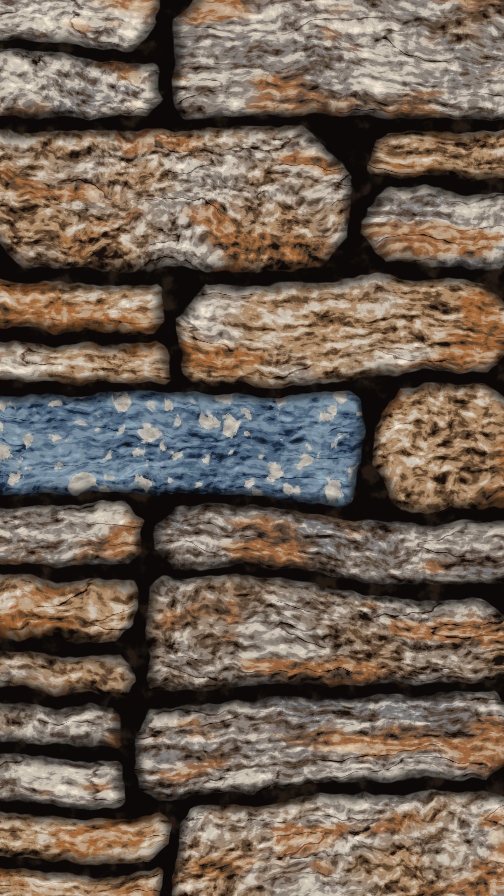
A WebGL 2 fragment shader for this texture:

```glsl
#version 300 es
precision highp float;
// Dry stone wall: long weathered blocks in uneven courses with dark open joints.

uniform vec2 u_resolution;
out vec4 fragColor;

// Layout, in units of the canvas height
const float COURSE_MAX = 0.20;   // taller areas are cut into courses
const float BLOCK_MAX = 0.46;    // wider courses are cut into blocks
const float RUBBLE_MAX = 0.115;  // taller short blocks may be stacked in two
const float JOINT = 0.003;
const float TAPER = 0.008;
const float BLUE_LEVEL = 0.56;   // height of the slate block
const float LICHEN_SCALE = 38.0;

// Colours
const vec3 GAP = vec3(0.045, 0.033, 0.028);
const vec3 DEEP = vec3(0.09, 0.06, 0.045);
const vec3 BROWN = vec3(0.38, 0.28, 0.19);
const vec3 TAN = vec3(0.68, 0.54, 0.40);
const vec3 GREY = vec3(0.54, 0.50, 0.47);
const vec3 PALE = vec3(0.79, 0.75, 0.69);
const vec3 RUST = vec3(0.63, 0.35, 0.14);
const vec3 SLATE = vec3(0.30, 0.39, 0.48);
const vec3 SLATE_DEEP = vec3(0.11, 0.17, 0.25);

float hash(vec2 p) {
  vec3 q = fract(p.xyx * 0.1031);
  q += dot(q, q.yzx + 33.33);
  return fract((q.x + q.y) * q.z);
}

float gradDot(vec2 cell, vec2 offset) {
  float a = 6.2832 * hash(cell);
  return dot(vec2(cos(a), sin(a)), offset);
}

float noise(vec2 p) {
  vec2 i = floor(p), f = p - i;
  vec2 w = f * f * f * (f * (f * 6.0 - 15.0) + 10.0);
  vec2 e = vec2(1.0, 0.0);
  return mix(mix(gradDot(i, f), gradDot(i + e, f - e), w.x),
             mix(gradDot(i + e.yx, f - e.yx), gradDot(i + 1.0, f - 1.0), w.x), w.y);
}

float fbm(vec2 p) {
  float sum = 0.0, amp = 1.0;
  for (int i = 0; i < 4; i++) {
    sum += amp * noise(p);
    p = mat2(1.98, 0.16, -0.16, 1.98) * p + 17.3;
    amp *= 0.55;
  }
  return sum;
}

// Cuts the wall into blocks; lo and hi become the bounds of the block at p.
float findBlock(vec2 p, inout vec2 lo, inout vec2 hi) {
  float id = 11.0;
  for (int i = 0; i < 9; i++) {
    vec2 size = hi - lo;
    float chance = hash(vec2(id, 3.7)), ratio = hash(vec2(id, 8.1));
    bool stacked = size.x < 0.27 && size.y > RUBBLE_MAX && chance > 0.25;
    bool cutY = size.y > COURSE_MAX || stacked;
    bool cutX = size.x > BLOCK_MAX || (size.x > 0.36 && chance > 0.85);
    if (!cutY && !cutX) break;
    float part = cutY ? mix(0.4, 0.6, ratio) : mix(0.27, 0.38, ratio);
    if (!cutY && chance < 0.22) part = 1.0 - part;
    vec2 cut = lo + size * part;
    float side = cutY ? step(cut.y, p.y) : step(cut.x, p.x);
    if (cutY) { if (side > 0.5) lo.y = cut.y; else hi.y = cut.y; }
    else { if (side > 0.5) lo.x = cut.x; else hi.x = cut.x; }
    id = floor(1000.0 * hash(vec2(id + 41.0 * side, float(i) + 5.3)));
  }
  return id;
}

// Tapered rounded box with chipped corners
float blockDistance(vec2 u, vec2 halfSize, float id) {
  vec2 along = clamp(u / halfSize, -1.0, 1.0), s = sign(u);
  vec2 lean = vec2(hash(vec2(id, 12.0 + s.x)), hash(vec2(id, 22.0 + s.y))) - 0.5;
  vec2 b = halfSize - JOINT - TAPER * (0.5 + lean * along.yx);
  float least = min(b.x, b.y), r = 0.3 * least;
  vec2 q = abs(u) - b;
  float box = length(max(q + r, 0.0)) + min(max(q.x, q.y) + r, 0.0) - r;
  float chip = least * 0.55 * hash(vec2(id + 3.0 * s.x, 31.0 + 5.0 * s.y));
  return max(box, (q.x + q.y) * 0.707 + chip);
}

// Scattered irregular spots, 0 to 1
float lichen(vec2 p) {
  vec2 g = p * LICHEN_SCALE, base = floor(g);
  float nearest = 1.0, ragged = 0.35 * fbm(g * 2.2);
  for (int k = 0; k < 9; k++) {
    vec2 c = base + vec2(k % 3, k / 3) - 1.0;
    float radius = 0.5 * pow(hash(c + 7.0), 2.0);
    vec2 centre = c + vec2(hash(c), hash(c + 19.0));
    nearest = min(nearest, length(g - centre) + ragged - radius);
  }
  return 1.0 - smoothstep(-0.08, 0.08, nearest);
}

vec3 stoneColour(vec2 u, vec2 halfSize, float id, float blue, float d) {
  float tilt = 0.16 * (hash(vec2(id, 41.0)) - 0.5);
  vec2 v = mat2(1.0, tilt, -tilt, 1.0) * u + id * vec2(0.013, 0.007);
  float stretch = mix(1.5, 5.0, hash(vec2(id, 43.0)));
  vec2 layers = vec2(62.0 / stretch, 62.0);
  float broad = fbm(v * vec2(8.0, 14.0));
  float strata = fbm(v * layers);
  float relief = strata - fbm((v + vec2(-0.002, 0.004)) * layers);
  float grain = fbm(v * vec2(85.0, 125.0) + 5.0);

  // Tone from bedding, grain, lit relief and the block's own brightness
  float tone = 0.54 + 0.22 * (hash(vec2(id, 47.0)) - 0.5) + 0.28 * broad;
  tone += 0.32 * strata + 0.36 * grain + 0.32 * relief;
  float crack = abs(noise(v * vec2(7.0, 32.0)) + 0.12 * strata);
  tone -= 0.35 * (1.0 - smoothstep(0.0, 0.035, crack)) * smoothstep(-0.1, 0.25, broad);
  tone += 0.12 * smoothstep(0.55, 0.95, u.y / halfSize.y);
  tone -= 0.14 * smoothstep(0.5, 1.0, -u.y / halfSize.y);

  // Warm or cool minerals, rust stains and slate
  float cool = smoothstep(0.3, 0.7, hash(vec2(id, 53.0)) + 0.45 * broad);
  float stain = smoothstep(0.12, 0.4, fbm(v * vec2(7.0, 17.0) + 31.0)) * (1.0 - blue);
  vec3 middle = mix(mix(TAN, GREY, cool), RUST, 0.75 * stain);
  vec3 shade = mix(BROWN, BROWN.bgr * vec3(1.4, 1.0, 0.8), 0.3 * cool);
  middle = mix(middle, SLATE, max(blue, 0.3 * cool * smoothstep(0.0, 0.4, -broad)));
  shade = mix(shade, SLATE_DEEP, blue);
  vec3 light = mix(mix(PALE, TAN, 0.6 * stain), vec3(0.47, 0.55, 0.61), blue);
  vec3 col = mix(DEEP, shade, smoothstep(0.0, 0.27, tone));
  col = mix(col, middle, smoothstep(0.26, 0.5, tone));
  col = mix(col, light, smoothstep(0.52, 0.78, tone));
  col *= 1.0 + 0.2 * smoothstep(0.8, 1.1, tone);
  if (blue > 0.5) col = mix(col, PALE * (0.95 + 0.25 * grain), 0.9 * lichen(v));
  return col * mix(0.4, 1.0, smoothstep(0.0, 0.014, -d));
}

void main() {
  vec2 p = gl_FragCoord.xy / u_resolution.y;
  float pixel = 1.0 / u_resolution.y, aspect = u_resolution.x / u_resolution.y;

  // Wavy courses with rough edges
  vec2 q = p + 0.028 * vec2(noise(p * 5.0), noise(p * 4.0 + 9.0));
  q += 0.008 * vec2(noise(p * 24.0 + 3.0), noise(p * 24.0 + 15.0));
  q += 0.003 * vec2(noise(p * 75.0), noise(p * 75.0 + 27.0));

  vec2 lo = vec2(-0.04), hi = vec2(aspect + 0.03, 1.04);
  float id = findBlock(q, lo, hi);
  vec2 u = q - 0.5 * (lo + hi), halfSize = 0.5 * (hi - lo);
  float d = blockDistance(u, halfSize, id);
  float level = step(lo.y, BLUE_LEVEL) * step(BLUE_LEVEL, hi.y);
  float blue = level * step(0.3, hi.x - lo.x);

  vec3 gap = mix(GAP, BROWN, 0.3 * smoothstep(0.1, 0.6, fbm(p * 30.0)));
  vec3 col = mix(stoneColour(u, halfSize, id, blue, d), gap, smoothstep(-pixel, pixel, d));
  fragColor = vec4(clamp(col, 0.0, 1.0), 1.0);
}
```
